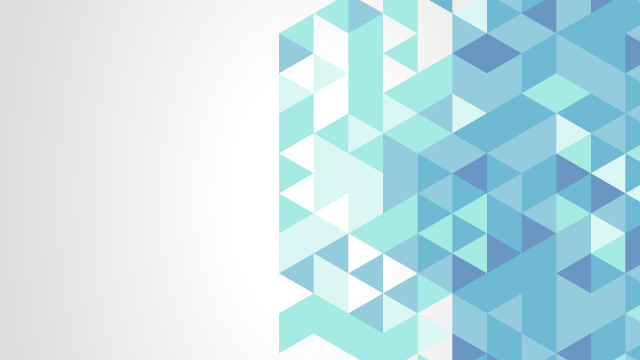
This background is drawn by a Shadertoy shader. Its source:

```glsl
// Layout, in units of the canvas height
const float SIDE = 1.0 / 9.0;
const float COLUMN_WIDTH = SIDE * 0.8660254;
const vec2 GRID_ORIGIN = vec2(0.679, 0.074);
const float CLUSTER_MIDDLE = 0.48;
const float CLUSTER_TAPER = 12.0;
const float SEED = 3.0;
const int AA = 3;

// Backdrop light
const vec2 LIGHT_CENTER = vec2(0.85, 0.45);
const vec2 LIGHT_SQUASH = vec2(1.0, 0.6);
const vec2 LIGHT_RANGE = vec2(0.2, 0.85);
const vec3 WHITE = vec3(1.0);
const vec3 GREY = vec3(0.865, 0.865, 0.857);

// Triangle colours
const vec3 PALE = vec3(0.86, 0.97, 0.955);
const vec3 MINT = vec3(0.65, 0.92, 0.89);
const vec3 SKY = vec3(0.58, 0.80, 0.87);
const vec3 BLUE = vec3(0.43, 0.73, 0.83);
const vec3 INDIGO = vec3(0.41, 0.59, 0.76);

float hash(vec2 p) {
    vec3 q = fract(vec3(p.xyx) * 0.1031 + SEED * 0.137);
    q += dot(q, q.yzx + 33.33);
    return fract((q.x + q.y) * q.z);
}

vec3 backdrop(vec2 p) {
    float d = length((p - LIGHT_CENTER) * LIGHT_SQUASH);
    float shade = (d - LIGHT_RANGE.x) / (LIGHT_RANGE.y - LIGHT_RANGE.x);
    return mix(WHITE, GREY, clamp(shade, 0.0, 1.0));
}

// Column in x, running triangle number in y; odd numbers point left
vec2 triangleId(vec2 p) {
    float u = (p.x - GRID_ORIGIN.x) / COLUMN_WIDTH;
    float column = floor(u);
    float v = (p.y - GRID_ORIGIN.y) / SIDE - 0.5 * mod(column, 2.0);
    float slant = 0.5 * fract(u);
    return vec2(column, floor(v - slant) + floor(v + slant));
}

// Chance that a triangle is left out, highest along the tapered left rim
float gapChance(vec2 id) {
    float row = 0.5 * (id.y + 1.0 + mod(id.x, 2.0));
    float dy = GRID_ORIGIN.y + row * SIDE - CLUSTER_MIDDLE;
    float depth = id.x - CLUSTER_TAPER * dy * dy;
    bool outside = id.x < 0.0 || depth < -1.2;
    bool flatRim = id.x < 0.5 && mod(id.y, 2.0) < 0.5;
    return outside || flatRim ? 1.0 : clamp(0.55 - 0.11 * depth, 0.0, 1.0);
}

// Weighted random choice, drifting from mint to blue towards the right
vec3 triangleColor(vec2 id) {
    float drift = smoothstep(0.0, 7.0, id.x);
    float late = smoothstep(3.5, 7.0, id.x);
    float pale = mix(0.40, 0.02, drift);
    float mint = pale + mix(0.55, 0.13, drift);
    float sky = mint + mix(0.06, 0.32, drift);
    float blue = sky + 0.45 * late;
    float total = blue + 0.12 * late;
    float pick = hash(id + 71.0) * total;
    if (pick < pale) return PALE;
    if (pick < mint) return MINT;
    if (pick < sky) return SKY;
    return pick < blue ? BLUE : INDIGO;
}

vec3 scene(vec2 p) {
    vec2 id = triangleId(p);
    bool gap = hash(id + 19.0) < gapChance(id);
    return gap ? backdrop(p) : triangleColor(id);
}

void mainImage(out vec4 fragColor, in vec2 fragCoord) {
    // Average a small grid of samples for smooth edges
    vec3 sum = vec3(0.0);
    for (int j = 0; j < AA; j++) {
        for (int i = 0; i < AA; i++) {
            vec2 offset = (vec2(i, j) + 0.5) / float(AA) - 0.5;
            sum += scene((fragCoord + offset) / iResolution.y);
        }
    }
    fragColor = vec4(sum / float(AA * AA), 1.0);
}
```
